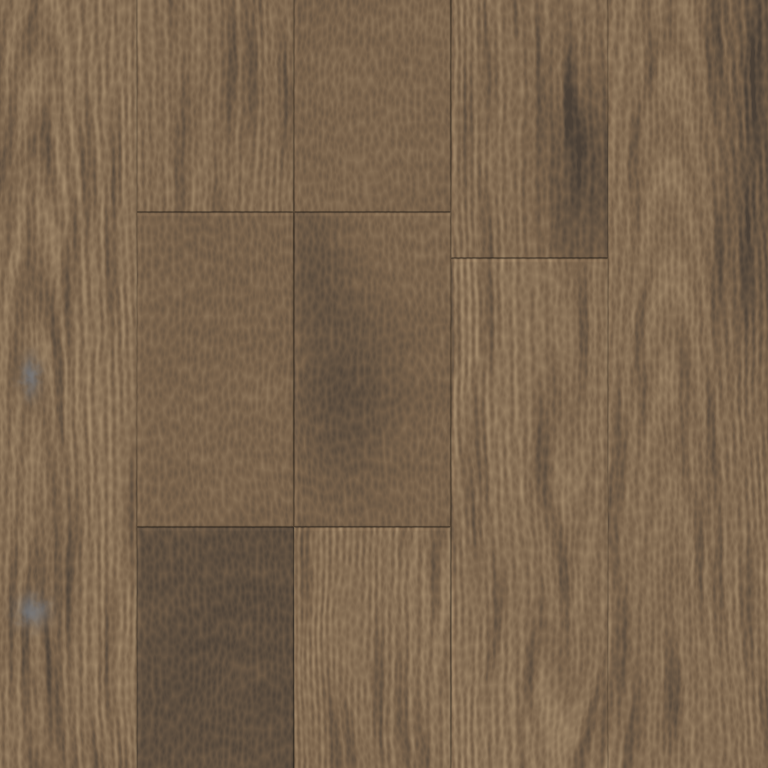
A WebGL 2 fragment shader for this texture:

```glsl
#version 300 es
precision highp float;
// Brown oak floor: five columns of staggered planks with growth rings, pores, stains and thin seams.
uniform vec2 u_resolution;
out vec4 outColor;

#define FIRST_SEAM 0.178
#define PLANK_WIDTH 0.2045
#define SEAM_HALF 0.0010
#define RING_STRETCH 0.085
#define RING_CONTRAST 0.17
#define PORE_CONTRAST 0.36
#define LINE_CONTRAST 0.09
#define STREAK_CONTRAST 0.36
#define DARK vec3(0.345, 0.29, 0.236)
#define MID vec3(0.475, 0.386, 0.293)
#define LIGHT vec3(0.60, 0.505, 0.39)
#define SLATE vec3(0.46, 0.48, 0.51)

// Per column: heights of the lower and upper butt joint (off canvas if absent)
const vec2 JOINTS[5] = vec2[5](vec2(-1.0, 2.0), vec2(0.314, 0.724),
    vec2(0.314, 0.724), vec2(0.664, 2.0), vec2(-1.0, 2.0));
// Per column: tone of the bottom, middle and top plank
const vec3 TONES[5] = vec3[5](vec3(0.69), vec3(0.17, 0.55, 0.70),
    vec3(0.70, 0.51, 0.50), vec3(0.74, 0.64, 0.64), vec3(0.74));
// Per column: centre of the growth rings
const vec2 HEARTS[5] = vec2[5](vec2(0.05, 0.1), vec2(0.25, 1.02),
    vec2(0.60, -0.2), vec2(0.735, 0.83), vec2(0.87, -0.3));
// Dark stains: centre and radii, with their strengths
const vec4 STAINS[8] = vec4[8](vec4(0.45, 0.49, 0.07, 0.12), vec4(0.76, 0.77, 0.06, 0.13),
    vec4(0.739, 0.865, 0.005, 0.07), vec4(0.99, 0.85, 0.06, 0.42),
    vec4(0.07, 0.24, 0.03, 0.17), vec4(0.03, 0.52, 0.014, 0.04),
    vec4(0.41, 0.66, 0.04, 0.09), vec4(0.05, 0.60, 0.03, 0.05));
const float STAIN_DEPTH[8] = float[8](0.42, 0.46, 0.62, 0.52, 0.30, 0.35, 0.24, 0.25);
// Slate-blue mineral marks: centre and radii
const vec4 MARKS[2] = vec4[2](vec4(0.04, 0.51, 0.011, 0.022), vec4(0.042, 0.204, 0.018, 0.018));

vec2 hash2(vec2 p) {
    vec3 q = fract(p.xyx * vec3(0.1031, 0.1030, 0.0973));
    q += dot(q, q.yzx + 33.33);
    return fract((q.xx + q.yz) * q.zy);
}

// Distance to the nearest scattered cell point
float cellular(vec2 p) {
    vec2 cell = floor(p), local = fract(p);
    float nearest = 2.0;
    for (int j = -1; j <= 1; j++)
        for (int i = -1; i <= 1; i++) {
            vec2 offset = vec2(i, j);
            vec2 delta = offset + hash2(cell + offset) - local;
            nearest = min(nearest, dot(delta, delta));
        }
    return sqrt(nearest);
}

// Layered, rotated sines in about -1..1
float waves(vec2 p) {
    float sum = 0.0, gain = 0.5;
    for (int i = 0; i < 4; i++) {
        sum += gain * sin(p.x + 1.4 * sin(p.y + float(i)));
        p = mat2(1.5, 1.1, -1.1, 1.5) * p + 2.7;
        gain *= 0.6;
    }
    return sum;
}

// Column and row of the plank that holds a point
ivec2 plankAt(vec2 p) {
    int column = clamp(int(floor((p.x - FIRST_SEAM) / PLANK_WIDTH)) + 1, 0, 4);
    vec2 above = step(JOINTS[column], vec2(p.y));
    return ivec2(column, int(above.x + above.y));
}

float spot(vec2 p, vec4 s) {
    vec2 d = (p - s.xy) / s.zw;
    return exp(-dot(d, d));
}

float woodTone(vec2 p, ivec2 plank) {
    float tone = TONES[plank.x][plank.y];
    float figure = smoothstep(0.54, 0.68, tone);
    vec2 seed = vec2(plank) * vec2(7.3, 11.9);
    float bend = waves(p * vec2(8.0, 4.0) + seed);

    // Growth rings, wide near the heart and finer outside
    vec2 d = p - HEARTS[plank.x];
    float radius = length(vec2(d.x + 0.008 * bend, d.y * RING_STRETCH));
    float phase = 45.0 * radius + 260.0 * radius * radius + 0.15 * waves(p * vec2(70.0, 18.0));
    float rings = sin(6.2832 * phase);
    tone += RING_CONTRAST * rings * figure * (0.75 + 0.35 * bend);

    // Fine upright lines and long spindle streaks
    float line = sin(6.2832 * (118.0 * p.x + 0.5 * bend + 0.3 * waves(p * vec2(50.0, 30.0))));
    tone += LINE_CONTRAST * line * (0.5 + 0.5 * figure);
    float streak = cellular(vec2(p.x * 30.0 + 0.6 * bend, p.y * 2.8) + seed);
    tone -= STREAK_CONTRAST * figure * (1.0 - smoothstep(0.05, 0.42, streak));

    // Cross ripples and short pores
    float ripple = cellular(vec2(p.x * 8.0, p.y * 55.0 + 2.0 * bend) + seed);
    tone += 0.16 * (1.0 - figure) * (ripple - 0.45);
    float pore = cellular(vec2(p.x * 155.0 + 2.0 * bend, p.y * 75.0) + seed);
    tone += PORE_CONTRAST * (pore - 0.48) + 0.09 * bend;

    // Stains stay inside their own plank
    for (int i = 0; i < 8; i++)
        if (plankAt(STAINS[i].xy) == plank)
            tone -= STAIN_DEPTH[i] * spot(p + 0.003 * bend, STAINS[i]);
    return tone;
}

void main() {
    vec2 p = gl_FragCoord.xy / u_resolution;
    float pixel = 1.0 / min(u_resolution.x, u_resolution.y);
    ivec2 plank = plankAt(p);
    float tone = clamp(woodTone(p, plank), -0.2, 1.15);
    vec3 color = tone < 0.5 ? mix(DARK, MID, tone * 2.0) : mix(MID, LIGHT, tone * 2.0 - 1.0);
    for (int i = 0; i < 2; i++)
        color = mix(color, SLATE, 0.75 * spot(p + 0.004 * waves(p * 160.0), MARKS[i]));

    // Dark seams with a pale lip to the right and below
    float seam = clamp(round((p.x - FIRST_SEAM) / PLANK_WIDTH), 0.0, 3.0);
    float side = p.x - FIRST_SEAM - seam * PLANK_WIDTH;
    vec2 joint = JOINTS[plank.x] - p.y;
    float end = abs(joint.x) < abs(joint.y) ? joint.x : joint.y;
    vec2 gap = vec2(side, end);
    vec2 lip = 1.0 - smoothstep(0.0, 0.002 + pixel, abs(gap - 0.0035));
    vec2 groove = 1.0 - smoothstep(SEAM_HALF - pixel, SEAM_HALF + pixel, abs(gap));
    float middle = 1.0 - 0.5 * step(0.9, abs(seam - 1.5));
    float wear = middle * (0.75 + 0.25 * waves(vec2(seam * 3.0, p.y * 8.0)));
    color *= 1.0 + 0.10 * max(lip.x * wear, lip.y * 0.7);
    color *= 1.0 - 0.50 * max(groove.x * wear, groove.y * 0.85);
    outColor = vec4(color, 1.0);
}
```
